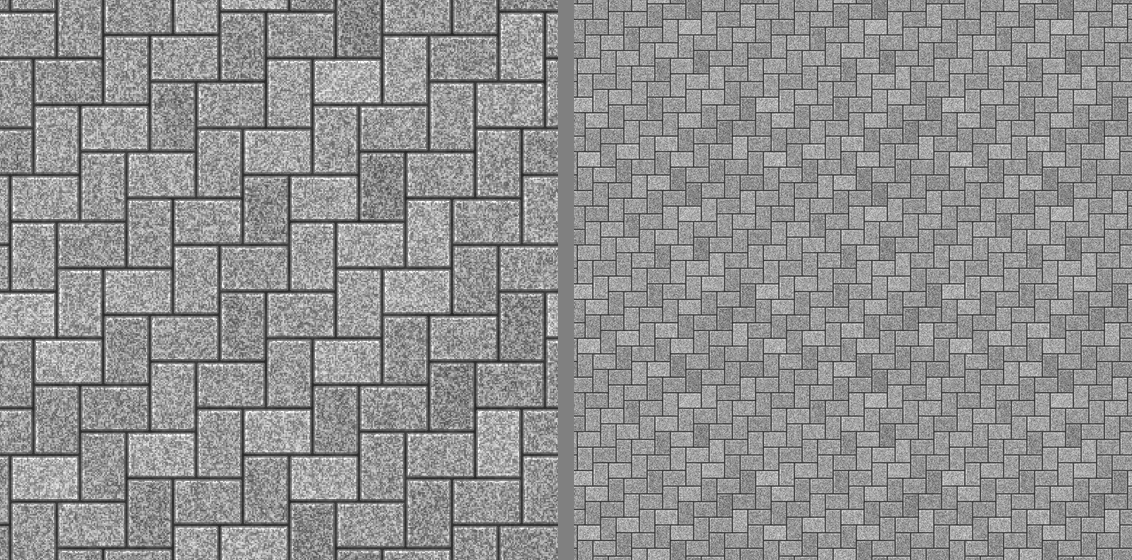
Left: one tile. Right: repeated 3 by 3.
Reproduce this texture procedurally as a WebGL 1 fragment shader.

```glsl
precision highp float;
// Grey concrete pavers, 3 by 2 units each, laid in a stepped herringbone.
// A row-shifted residue modulo 12 tells which paver owns each unit cell;
// a rounded-box distance gives joint, rim and bevel, wrapped noise the grain.

uniform vec2 u_resolution;

#define UNITS 24.0           // unit cells per side, a multiple of 12
#define OFFSET vec2(1.44, 2.5)
#define JOINT 0.05           // half width of the joint, in units
#define CORNER 0.07          // corner radius
#define RIM 0.065            // width of the dark rim
#define BEVEL 0.035          // half width of the bright bevel line
#define BODY_TONE 0.615
#define TONE_SPREAD 0.085    // difference between pavers
#define GRAIN_CELLS 384.0    // grain cells per side
#define GRAIN_CONTRAST 0.44

float hash(vec2 p) {
  vec3 q = fract(vec3(p.xyx) * vec3(0.1031, 0.1030, 0.0973));
  q += dot(q, q.yzx + 33.33);
  return fract((q.x + q.y) * q.z);
}

// Value noise that repeats after the given number of cells
float noise(vec2 uv, float cells) {
  vec2 p = uv * cells;
  vec2 i = floor(p);
  vec2 f = fract(p);
  f = f * f * (3.0 - 2.0 * f);
  vec2 a = mod(i, cells);
  vec2 b = mod(i + 1.0, cells);
  return mix(mix(hash(a), hash(vec2(b.x, a.y)), f.x),
             mix(hash(vec2(a.x, b.y)), hash(b), f.x), f.y);
}

// Position inside the paver (xy) and its size (zw)
vec4 findPaver(vec2 p) {
  vec2 cell = floor(p);
  float k = floor(mod(cell.x - 7.0 * cell.y + 0.5, 12.0));
  vec2 flatSize = vec2(3.0, 2.0);
  vec2 corner = vec2(k, 0.0);
  vec2 size = flatSize;
  if (k > 9.5)      { corner = vec2(k - 10.0, 0.0); size = flatSize.yx; }
  else if (k > 7.5) { corner = vec2(k - 8.0, 2.0);  size = flatSize.yx; }
  else if (k > 4.5) { corner = vec2(k - 5.0, 1.0); }
  else if (k > 2.5) { corner = vec2(k - 3.0, 1.0);  size = flatSize.yx; }
  return vec4(corner + fract(p), size);
}

void main() {
  vec2 uv = gl_FragCoord.xy / u_resolution;
  uv.y = 1.0 - uv.y;
  vec2 p = uv * UNITS - OFFSET;
  float aa = 0.6 * UNITS / min(u_resolution.x, u_resolution.y);

  // Paver and depth from its rounded edge
  vec4 paver = findPaver(p);
  vec2 size = paver.zw;
  vec2 id = mod(floor(p - paver.xy + 0.5), UNITS);
  vec2 local = paver.xy - 0.5 * size;
  vec2 q = abs(local) - 0.5 * size + JOINT + CORNER;
  float depth = CORNER - length(max(q, 0.0)) - min(max(q.x, q.y), 0.0);

  // Light from the upper left
  vec2 normal = q.x > q.y ? vec2(sign(local.x), 0.0) : vec2(0.0, sign(local.y));
  float light = 0.6 - dot(normal, vec2(0.2, 0.35));

  // Speckled grain and soft stains
  float fine = noise(uv, GRAIN_CELLS) - 0.5;
  float coarse = noise(uv + 0.37, GRAIN_CELLS * 0.5) - 0.5;
  float stain = noise(uv, UNITS * 2.0) - 0.5;
  float grain = GRAIN_CONTRAST * (fine + 0.3 * coarse);

  // Paver body: own tone, upright ones slightly darker
  float variation = hash(id + 7.3) + hash(id + 41.7) - 1.0;
  float body = BODY_TONE + TONE_SPREAD * variation + 0.03 * stain;
  body -= size.y > size.x ? 0.02 : 0.0;
  body += grain;

  // Rim, then bevel highlight
  float rimTone = 0.36 + 0.12 * light + 0.3 * grain;
  float tone = mix(rimTone, body, smoothstep(RIM - aa, RIM + aa, depth));
  float band = (depth - RIM - BEVEL) / (BEVEL + 0.5 * aa);
  tone += 0.23 * light * exp(-band * band) * (0.85 + 0.6 * fine);

  // Joint, darkest along its centre
  float core = smoothstep(-JOINT, 0.02, depth);
  float jointTone = mix(0.2, 0.31, core) + 0.08 * stain + 0.12 * grain;
  tone = mix(jointTone, tone, smoothstep(-aa, aa, depth));

  gl_FragColor = vec4(vec3(clamp(tone, 0.0, 1.0)), 1.0);
}
```
